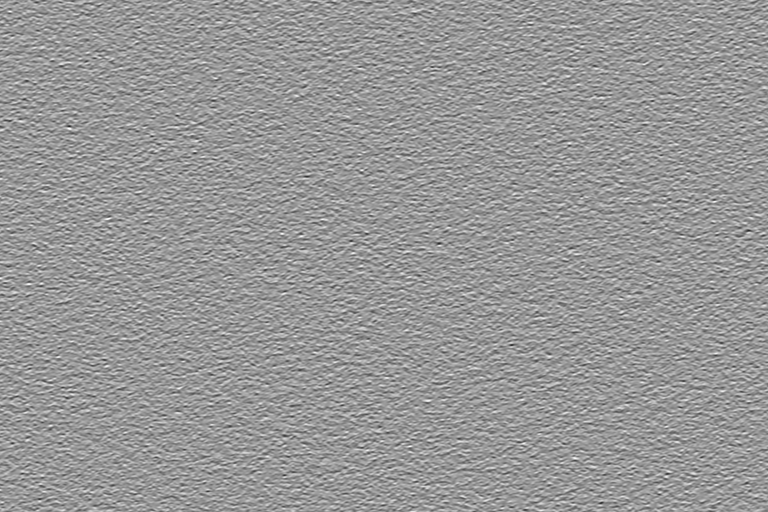
This texture is drawn by a WebGL 1 fragment shader. Its source:

```glsl
precision highp float;

// Fine grey embossed grain, like pressed leather or rough paper.
// Each cell of a fine grid scatters one small flattened bump; the shade is
// the sum of the bumps' vertical slopes, as if they were lit from above.

uniform vec2 u_resolution;

const vec3 BASE_GREY = vec3(0.592);
const float CELLS_PER_HEIGHT = 205.0;
const vec2 GRAIN_RADIUS = vec2(0.62, 0.385);  // in cells
const float GRAIN_TILT = 0.05;
const float TILT_SPREAD = 0.45;
const float RELIEF_GAIN = 0.26;

float hash(vec2 cell, float seed) {
  vec3 q = fract(vec3(cell.xyx + seed) * vec3(0.1031, 0.1030, 0.0973));
  q += dot(q, q.yzx + 33.33);
  return fract((q.x + q.y) * q.z);
}

// Vertical slope of a Gaussian bump: one light flank and one dark flank
float bumpSlope(vec2 d, vec2 radius, float tilt) {
  vec2 q = vec2(d.x, d.y - tilt * d.x) / radius;
  return q.y * exp(-0.5 * dot(q, q));
}

// Lit bump or hollow of one cell, with random place, tilt and depth
float cellGrain(vec2 p, vec2 cell, vec2 radius) {
  vec2 centre = cell + vec2(hash(cell, 11.3), hash(cell, 47.7));
  float depth = 2.0 * hash(cell, 83.1) - 1.0;
  float tilt = GRAIN_TILT + TILT_SPREAD * (hash(cell, 129.9) - 0.5);
  return depth * bumpSlope(p - centre, radius, tilt);
}

// Sum of all bumps that reach the point
float relief(vec2 p, vec2 radius) {
  vec2 home = floor(p);
  float sum = 0.0;
  for (int j = -2; j <= 2; j++) {
    for (int i = -2; i <= 2; i++) {
      sum += cellGrain(p, home + vec2(float(i), float(j)), radius);
    }
  }
  return sum;
}

void main() {
  vec2 p = gl_FragCoord.xy / u_resolution.y;
  float shade = RELIEF_GAIN * relief(p * CELLS_PER_HEIGHT, GRAIN_RADIUS);
  gl_FragColor = vec4(clamp(BASE_GREY + shade, 0.0, 1.0), 1.0);
}
```
